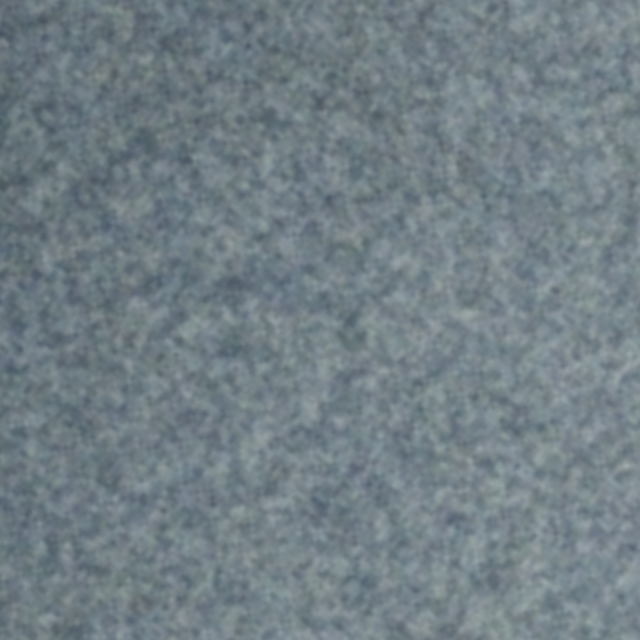
Give the GLSL for this texture, as a WebGL 2 fragment shader.

```glsl
#version 300 es
precision highp float;
// Soft blue-grey mottled surface: rotated layers of smooth noise form fine
// blurred grains, tinted by slower warm and cool drifts, over a broad
// light falloff that brightens towards the lower right.

uniform vec2 u_resolution;
out vec4 fragColor;

float hash(ivec2 cell, uint seed) {
    uvec2 q = uvec2(cell + 4096) * uvec2(1597334673u, 3812015801u);
    uint h = (q.x ^ q.y ^ (seed * 2798796415u)) * 1597334673u;
    h = (h ^ (h >> 15)) * 2246822519u;
    h ^= h >> 13;
    return float(h >> 8) / 16777216.0;
}

// Smooth value noise, centred on zero
float noise(vec2 p, uint seed) {
    ivec2 i = ivec2(floor(p));
    vec2 f = fract(p);
    f = f * f * (3.0 - 2.0 * f);
    float low = mix(hash(i, seed), hash(i + ivec2(1, 0), seed), f.x);
    float high = mix(hash(i + ivec2(0, 1), seed), hash(i + ivec2(1, 1), seed), f.x);
    return mix(low, high, f.y) - 0.5;
}

vec2 rotate(vec2 p, float angle) {
    float c = cos(angle), s = sin(angle);
    return vec2(c * p.x - s * p.y, s * p.x + c * p.y);
}

// Overlapping grain sizes, each on its own tilted lattice
float grain(vec2 p) {
    float sum = 0.0;
    float frequency = 34.0;
    float weight = 0.22;
    for (int k = 0; k < 4; k++) {
        sum += weight * noise(rotate(p, 0.5 + 1.1 * float(k)) * frequency, uint(k + 1));
        frequency *= 1.55;
        weight = k == 2 ? 0.4 : 0.5;
    }
    return sum;
}

// Broad light and dark areas
float shading(vec2 p) {
    float light = 0.075 * (p.x - 0.5) - 0.028 * (p.y - 0.5);
    light -= 0.016 * exp(-9.0 * dot(p - vec2(0.38, 0.88), p - vec2(0.38, 0.88)));
    light -= 0.022 * smoothstep(0.1, 0.0, p.x) * (0.4 + 0.6 * p.y);
    return light + 0.022 * noise(p * 6.0 + 3.0, 11u) + 0.005;
}

void main() {
    vec2 p = gl_FragCoord.xy / u_resolution.y;
    float g = grain(p);
    float tone = shading(p) + 0.205 * g;

    // Light grains lean warm, dark grains lean blue
    float warmth = 0.55 * noise(rotate(p, 0.9) * 42.0, 21u)
                 + 0.45 * noise(rotate(p, 2.2) * 75.0, 22u)
                 + 0.35 * noise(p * 11.0, 23u) + 0.3 * g;
    float redness = noise(rotate(p, 1.6) * 48.0, 31u);

    vec3 color = vec3(0.447, 0.499, 0.524) + tone * vec3(1.0, 0.99, 0.93);
    color += warmth * vec3(0.024, 0.013, -0.032);
    color += redness * vec3(0.02, -0.012, 0.006);
    fragColor = vec4(color, 1.0);
}
```
